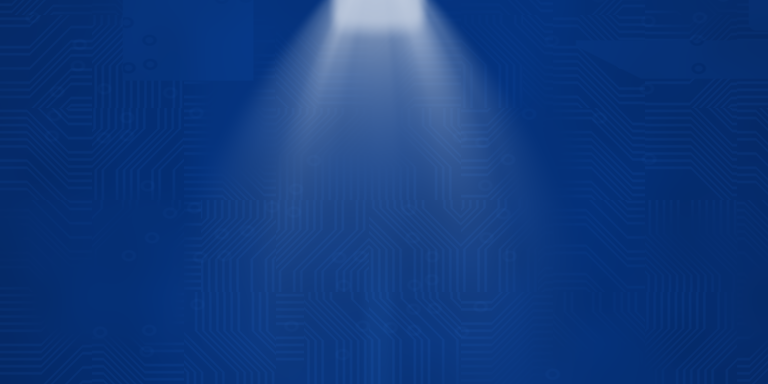
Give the GLSL for this background, as a Shadertoy shader.

```glsl
const vec3 DEEP_BLUE = vec3(0.022, 0.168, 0.415);
const vec3 ROYAL_BLUE = vec3(0.018, 0.200, 0.495);
const vec3 LIGHT = vec3(1.0);
const float LIGHT_X = 0.985;

float hash(vec2 p) {
    return fract(sin(dot(p, vec2(127.1, 311.7))) * 43758.5453);
}

float noise(vec2 p) {
    vec2 i = floor(p);
    vec2 f = fract(p);
    f = f * f * (3.0 - 2.0 * f);
    return mix(mix(hash(i), hash(i + vec2(1, 0)), f.x),
               mix(hash(i + vec2(0, 1)), hash(i + vec2(1, 1)), f.x), f.y);
}

float stroke(float dist, float width, float blur) {
    return 1.0 - smoothstep(width - blur, width + blur, abs(dist));
}

float boxDistance(vec2 p, vec2 halfSize) {
    vec2 d = abs(p) - halfSize;
    return length(max(d, 0.0)) + min(max(d.x, d.y), 0.0);
}

// Parallel tracks with one diagonal bend per tile
float traces(vec2 p, float tile, float spacing, float blur) {
    vec2 id = floor(p / tile);
    vec2 local = p - id * tile;
    float upright = smoothstep(0.65, 0.15, abs(p.x - LIGHT_X));
    if (hash(id + 3.0) < mix(0.12, 0.7, upright)) local = local.yx;
    float turn = hash(id + 9.0) < 0.5 ? -1.0 : 1.0;
    float start = tile * 0.5 * hash(id + 5.0);
    float across = local.y + turn * clamp(local.x - start, 0.0, tile * 0.45);
    float lane = floor(across / spacing);
    float present = step(0.22, hash(id + lane * 0.37));
    float offset = (fract(across / spacing) - 0.5) * spacing;
    return present * stroke(offset, spacing * 0.18, blur);
}

// Scattered solder rings
float vias(vec2 p, float cell, float blur) {
    vec2 id = floor(p / cell);
    vec2 jitter = vec2(hash(id + 1.0), hash(id + 2.0)) - 0.5;
    vec2 local = p - (id + 0.5 + 0.3 * jitter) * cell;
    float present = step(0.72, hash(id)) * step(0.45, noise(id * 0.3));
    return present * stroke(length(local * vec2(0.85, 1.1)) - cell * 0.2, cell * 0.06, blur);
}

// Smooth copper areas that replace the tracks
float panels(vec2 p, float blur) {
    float left = boxDistance(p - vec2(0.49, 0.91), vec2(0.17, 0.12));
    vec2 q = p - vec2(1.75, 0.845);
    float right = max(boxDistance(q, vec2(0.25, 0.05)), (-q.x - q.y * 2.0 - 0.18) * 0.45);
    float corner = boxDistance(p - vec2(2.0, 1.0), vec2(0.03, 0.06)) - 0.02;
    return 1.0 - smoothstep(-blur, blur, min(min(left, right), corner));
}

// Spotlight spreading downward in a curved cone
float beam(float x, float depth) {
    float halfWidth = 0.155 + 0.88 * depth - 0.44 * depth * depth;
    float q = x / halfWidth;
    float side = abs(q);
    float envelope = 0.42 * smoothstep(1.03, 0.72, side)
                   + 0.46 * smoothstep(0.85, 0.35, side);
    float streaks = 0.22 * exp(-pow((side - 0.46) / 0.17, 2.0));
    float rays = 0.92 + 0.16 * noise(vec2(q * 13.0 + 40.0, depth * 0.7));
    return 0.66 * exp(-3.3 * depth) * (envelope + streaks) * rays;
}

float lamp(float x, float depth) {
    float rim = 0.065 - 0.9 * x * x;
    return smoothstep(0.135, 0.095, abs(x)) * smoothstep(rim + 0.045, rim - 0.02, depth);
}

void mainImage(out vec4 fragColor, in vec2 fragCoord) {
    vec2 p = fragCoord / iResolution.y;
    p.x += 1.0 - 0.5 * iResolution.x / iResolution.y;
    float pixel = 1.0 / iResolution.y;
    float x = p.x - LIGHT_X;
    float depth = 1.0 - p.y;

    // Blue field, darker toward the sides
    float vignette = smoothstep(1.15, 0.3, length(vec2(x, 0.45 * (p.y - 0.5))));
    vec3 color = mix(DEEP_BLUE, ROYAL_BLUE, vignette);
    color *= 0.97 + 0.06 * noise(p * 9.0);

    // Faint circuit board
    float panel = panels(p, pixel);
    float patches = smoothstep(0.2, 0.65, noise(p * 5.0 + 7.0));
    float tracks = traces(p, 0.24, 0.0185, pixel) * patches * (1.0 - panel);
    float rings = vias(p + 0.013, 0.062, pixel);
    float visible = mix(0.4, 1.0, smoothstep(0.15, 0.65, depth + abs(x) * 0.6));
    color += vec3(0.012, 0.026, 0.042) * (tracks - 0.3 * patches) * visible;
    color += vec3(0.006, 0.018, 0.030) * panel;
    color += vec3(0.008, 0.014, 0.020) * rings * visible * (1.0 - 2.5 * panel);

    // Pale central strip near the bottom
    float strip = stroke(x, 0.035, 0.02) * smoothstep(0.55, 0.85, depth);
    color += vec3(0.012, 0.025, 0.035) * strip;

    // Light over the board
    color = mix(color, LIGHT, beam(x, depth));
    color = mix(color, vec3(0.73, 0.78, 0.86), 0.85 * lamp(x, depth));
    fragColor = vec4(clamp(color, 0.0, 1.0), 1.0);
}
```
